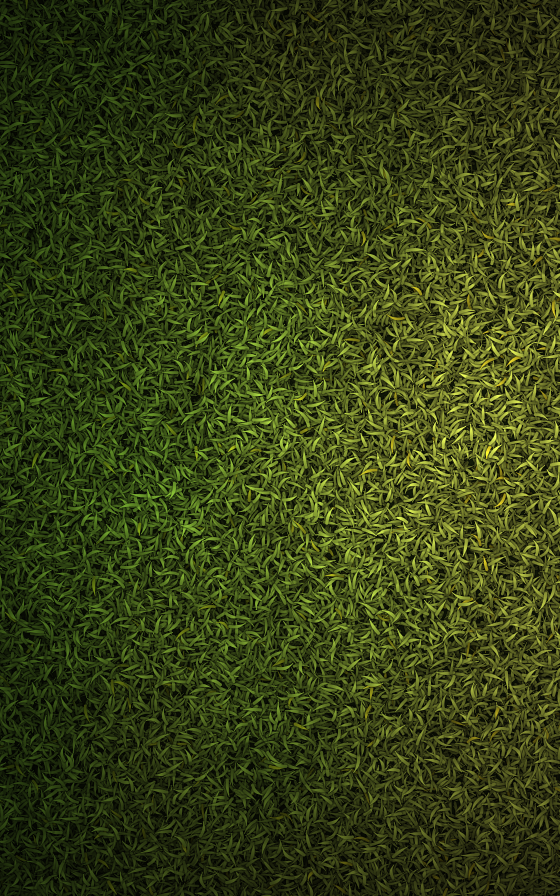
Give the GLSL for this texture, as a WebGL 1 fragment shader.

```glsl
precision highp float;
// Dense lawn seen from above: layered curved grass blades in soft side light.
uniform vec2 u_resolution;

const int LAYERS = 8;
const float CELL = 0.0205;        // one blade per cell and layer, canvas width = 1
const float HALF_LENGTH = 0.0165;
const float HALF_WIDTH = 0.0027;

const vec3 SOIL = vec3(0.06, 0.085, 0.025);
const vec3 COOL_GREEN = vec3(0.67, 1.0, 0.27);
const vec3 WARM_GREEN = vec3(0.94, 1.0, 0.36);
const vec3 STRAW = vec3(1.25, 1.08, 0.55);

float hash(vec2 p) {
  return fract(sin(dot(p, vec2(127.1, 311.7))) * 43758.5);
}

float valueNoise(vec2 p) {
  vec2 i = floor(p);
  vec2 f = fract(p);
  f = f * f * (3.0 - 2.0 * f);
  float low = mix(hash(i), hash(i + vec2(1.0, 0.0)), f.x);
  float high = mix(hash(i + vec2(0.0, 1.0)), hash(i + vec2(1.0, 1.0)), f.x);
  return mix(low, high, f.y);
}

vec2 rotate(vec2 p, float angle) {
  float c = cos(angle);
  float s = sin(angle);
  return vec2(c * p.x + s * p.y, c * p.y - s * p.x);
}

// x: signed distance to a tapered, bent blade; y: position from root -1 to tip 1
vec2 blade(vec2 p, float halfLength, float halfWidth, float bend) {
  float t = clamp(p.x / halfLength, -1.0, 1.0);
  vec2 offset = vec2(p.x - t * halfLength, p.y - bend * (t * t - 0.4));
  float taper = mix(1.0, 0.25, smoothstep(-0.2, 1.0, t));
  return vec2(length(offset) - halfWidth * taper, t);
}

// Paints the blade rooted in one cell over the colour below it
vec3 paintBlade(vec3 under, vec2 p, vec2 cell, float layer, vec3 tint, float pixel) {
  vec2 seed = cell + layer * vec2(37.0, 71.0);
  vec2 jitter = vec2(hash(seed + 0.31), hash(seed + 5.73));
  vec2 center = (cell + jitter) * CELL;
  float pick = hash(seed + 11.17);
  float shade = hash(seed + 17.39);

  // Neighbouring blades share a loose clump direction
  float clump = valueNoise(center * 7.0 + layer * 3.7) * 5.0;
  float angle = clump + (pick - 0.5) * 4.2;
  float size = mix(0.6, 1.0, hash(seed + 23.91));
  float bend = (hash(seed + 29.53) - 0.5) * 0.009;
  vec2 b = blade(rotate(p - center, angle), HALF_LENGTH * size,
                 HALF_WIDTH * mix(0.65, 1.1, shade), bend);

  float height = layer / float(LAYERS - 1);
  float tone = mix(0.2, 0.57, height) + (shade - 0.5) * 0.34;
  tone *= mix(0.82, 1.12, smoothstep(-1.0, 0.5, b.y));
  vec3 leaf = tint * max(tone, 0.06);
  leaf *= mix(vec3(1.0), STRAW, step(0.965, pick));

  float shadow = 1.0 - smoothstep(0.0, HALF_WIDTH * 1.4, b.x);
  float cover = clamp(0.5 - b.x / pixel, 0.0, 1.0);
  return mix(under * (1.0 - 0.3 * shadow), leaf, cover);
}

// Broad glow from the right, fading to dark corners
float lawnLight(vec2 uv, vec2 p) {
  vec2 d = (uv - vec2(0.8, 0.51)) / vec2(0.78, 0.39);
  float glow = exp(-dot(d, d));
  float mottle = valueNoise(p * 6.0) * 0.6 + valueNoise(p * 15.0 + 9.0) * 0.4;
  return (0.3 + 0.9 * glow) * mix(0.86, 1.14, mottle);
}

void main() {
  vec2 uv = gl_FragCoord.xy / u_resolution;
  vec2 p = gl_FragCoord.xy / u_resolution.x;
  float pixel = 1.0 / u_resolution.x;

  float warmth = uv.x + (valueNoise(p * 4.0 + 21.0) - 0.5) * 0.3;
  vec3 tint = mix(COOL_GREEN, WARM_GREEN, smoothstep(0.0, 0.9, warmth));

  vec3 color = SOIL;
  for (int i = 0; i < LAYERS; i++) {
    float layer = float(i);
    // Each layer has its own grid direction, which hides the cells
    vec2 q = rotate(p, layer * 0.83) + layer * 0.137;
    vec2 home = floor(q / CELL);
    for (int y = -1; y <= 1; y++) {
      for (int x = -1; x <= 1; x++) {
        vec2 cell = home + vec2(float(x), float(y));
        color = paintBlade(color, q, cell, layer, tint, pixel);
      }
    }
  }

  gl_FragColor = vec4(color * lawnLight(uv, p), 1.0);
}
```
